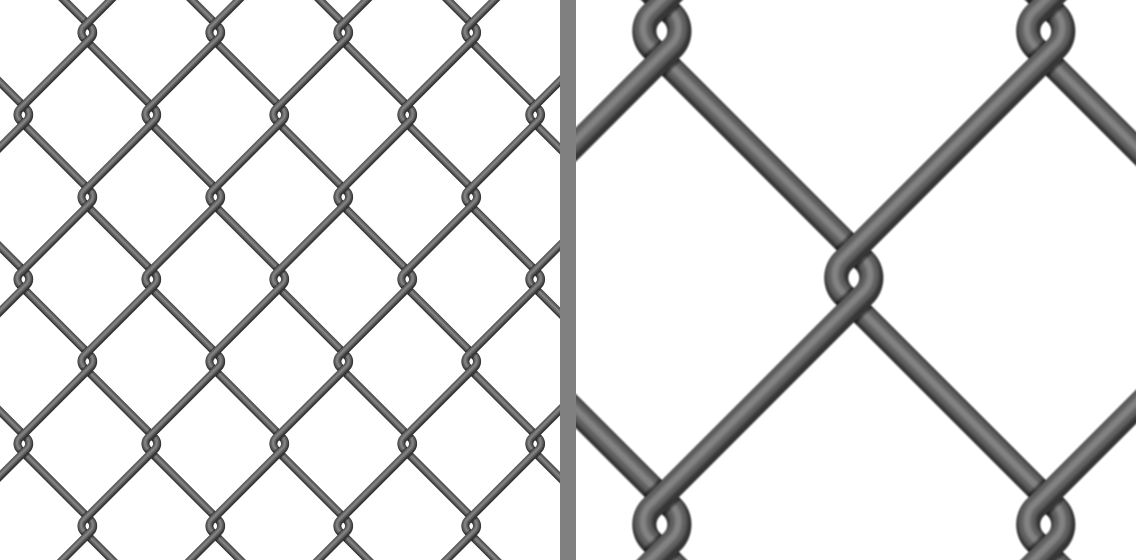
Left: the whole. Right: its middle third, enlarged.
This pattern is drawn by a three.js fragment shader. Its source:

```glsl
// Chain-link fence: round grey steel wires on white, hooked at staggered knots.
// Each diamond cell around a knot holds two rounded V-shaped wires, the second
// being the first turned by 180 degrees; they swap depth across the knot.

varying vec2 vUv;

const vec2 KNOT_ORIGIN = vec2(0.4987, 0.5013);   // one knot on the canvas
const vec2 HALF_PERIOD = vec2(0.11425, 0.14685); // step to the diagonal neighbour
const float WIRE_RADIUS = 0.0072;
const float HOOK_REACH = 0.0104;                 // knot centre to hook centreline
const float EDGE_SOFTNESS = 0.0011;
const float SHADOW_REACH = 0.0030;
const float SHADOW_DEPTH = 0.45;
const vec2 LIGHT_OFFSET = vec2(-0.10, 0.26);     // shifts the highlight on the wire

const vec3 BACKGROUND = vec3(1.0);
const vec3 WIRE_LIGHT = vec3(0.51);
const vec3 WIRE_MID = vec3(0.37);
const vec3 WIRE_DARK = vec3(0.21);

const float SQRT_HALF = 0.70710678;

// Position relative to the knot whose diamond cell contains p.
vec2 nearestKnot(vec2 p) {
  vec2 period = 2.0 * HALF_PERIOD;
  vec2 q = mod(p + HALF_PERIOD, period) - HALF_PERIOD;
  vec2 a = abs(q) / HALF_PERIOD;
  return a.x + a.y < 1.0 ? q : mod(p, period) - HALF_PERIOD;
}

// Wire opening to the right: xy = outward normal, z = signed centreline distance.
vec3 hookedWire(vec2 p) {
  // The V corner is set so that 45 degree strands join neighbouring knots.
  float corner = 0.5 * (HALF_PERIOD.y - HALF_PERIOD.x);
  float bendRadius = (corner - HOOK_REACH) * SQRT_HALF / (1.0 - SQRT_HALF);
  vec2 q = p - vec2(bendRadius - HOOK_REACH, 0.0);
  vec2 normal = vec2(-SQRT_HALF, p.y < 0.0 ? -SQRT_HALF : SQRT_HALF);
  if (abs(q.y) < -q.x) normal = normalize(q);
  return vec3(normal, dot(q, normal) - bendRadius);
}

float coverage(vec3 wire) {
  return 1.0 - smoothstep(-EDGE_SOFTNESS, EDGE_SOFTNESS, abs(wire.z) - WIRE_RADIUS);
}

// Rounded metal shading across the wire.
vec3 wireColor(vec3 wire) {
  float u = abs(wire.z / WIRE_RADIUS - dot(wire.xy, LIGHT_OFFSET));
  vec3 color = mix(WIRE_LIGHT, WIRE_MID, smoothstep(0.05, 0.55, u));
  return mix(color, WIRE_DARK, smoothstep(0.5, 1.0, u));
}

void main() {
  vec2 p = nearestKnot(vUv - KNOT_ORIGIN);

  vec3 rightWire = hookedWire(p);
  vec3 leftWire = hookedWire(-p);
  leftWire.xy = -leftWire.xy;

  // The right wire passes in front above the knot, the left one below it.
  bool rightInFront = p.y > 0.0;
  vec3 front = rightWire;
  vec3 back = leftWire;
  if (!rightInFront) {
    front = leftWire;
    back = rightWire;
  }

  // Contact shadow of the front wire on the back wire.
  float gap = abs(front.z) - WIRE_RADIUS;
  float shadow = SHADOW_DEPTH * (1.0 - smoothstep(0.0, SHADOW_REACH, gap));

  vec3 color = mix(BACKGROUND, wireColor(back) * (1.0 - shadow), coverage(back));
  color = mix(color, wireColor(front), coverage(front));
  gl_FragColor = vec4(color, 1.0);
}
```
